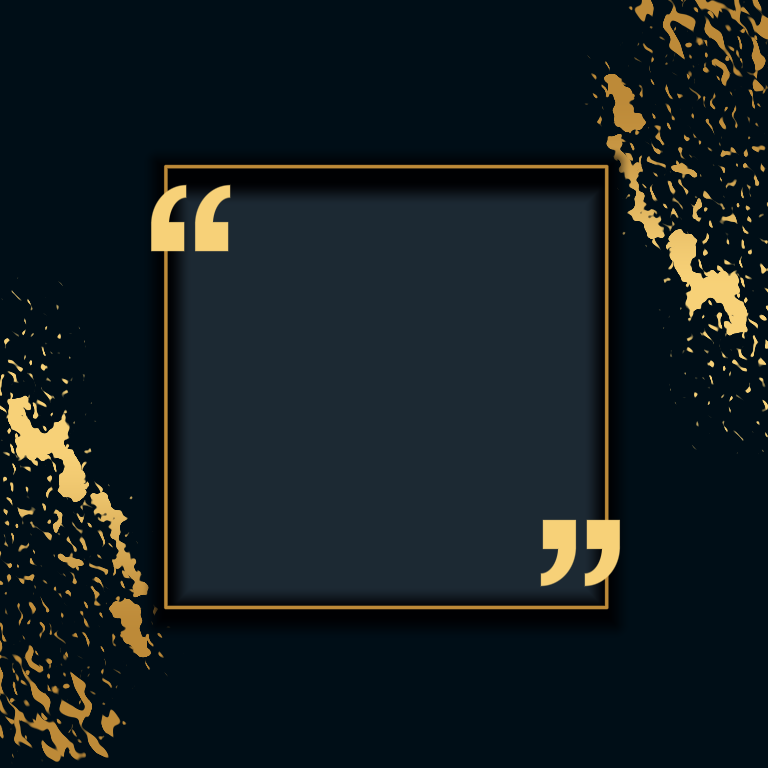
Give the GLSL for this background, as a Shadertoy shader.

```glsl
// Gold square frame with comma ornaments and foil splatter on deep navy.

const vec3 NAVY = vec3(0.0, 0.055, 0.09);
const vec3 SLATE = vec3(0.11, 0.16, 0.20);
const vec3 SHADOW = vec3(0.0, 0.003, 0.012);
const vec3 PALE_GOLD = vec3(0.97, 0.82, 0.47);
const vec3 DARK_GOLD = vec3(0.74, 0.54, 0.22);

vec2 hashGradient(vec2 cell) {
    vec3 h = fract(vec3(cell.xyx) * vec3(0.1031, 0.1030, 0.0973));
    h += dot(h, h.yzx + 33.33);
    float angle = 6.2832 * fract((h.x + h.y) * h.z);
    return vec2(cos(angle), sin(angle));
}

float gradientNoise(vec2 p) {
    vec2 i = floor(p), f = fract(p);
    vec2 u = f * f * f * (f * (f * 6.0 - 15.0) + 10.0);
    vec2 e = vec2(0.0, 1.0);
    float low = mix(dot(hashGradient(i), f),
                    dot(hashGradient(i + e.yx), f - e.yx), u.x);
    float high = mix(dot(hashGradient(i + e), f - e),
                     dot(hashGradient(i + e.yy), f - e.yy), u.x);
    return mix(low, high, u.y);
}

float boxDistance(vec2 p, vec2 halfSize) {
    vec2 d = abs(p) - halfSize;
    return length(max(d, 0.0)) + min(max(d.x, d.y), 0.0);
}

float capsuleDistance(vec2 p, vec2 a, vec2 b, float radius) {
    vec2 ab = b - a;
    float t = clamp(dot(p - a, ab) / dot(ab, ab), 0.0, 1.0);
    return length(p - a - ab * t) - radius;
}

float fill(float d, float pixel) {
    return 1.0 - smoothstep(-pixel, pixel, d);
}

// One ornament: a square foot with a curved tail, foot width 1
float commaDistance(vec2 p) {
    float foot = boxDistance(p - vec2(0.5, 0.44), vec2(0.5, 0.44));
    vec2 c = p - vec2(1.06, 0.82);
    float outer = length(c / vec2(1.06, 1.18)) - 1.0;
    float inner = 1.0 - length(c / vec2(0.52, 0.80));
    float tail = max(max(outer, inner * 0.6), max(c.x, -c.y));
    return min(foot, tail);
}

// Two ornaments side by side, centred on the origin
float commaPairDistance(vec2 p, float size) {
    vec2 q = p / size + vec2(1.165, 1.0);
    return size * min(commaDistance(q), commaDistance(q - vec2(1.33, 0.0)));
}

// Torn brush strokes: positive inside
float strokeField(vec2 p) {
    vec2 warp = vec2(gradientNoise(p * 34.0), gradientNoise(p * 34.0 + 19.0));
    vec2 q = p + warp * 0.022;
    float d = capsuleDistance(q, vec2(0.806, 0.882), vec2(0.818, 0.846), 0.013);
    d = min(d, capsuleDistance(q, vec2(0.803, 0.818), vec2(0.853, 0.694), 0.008));
    d = min(d, capsuleDistance(q, vec2(0.888, 0.681), vec2(0.901, 0.612), 0.013));
    d = min(d, capsuleDistance(q, vec2(0.901, 0.614), vec2(0.950, 0.628), 0.015));
    d = min(d, capsuleDistance(q, vec2(0.945, 0.634), vec2(0.966, 0.575), 0.013));
    d = min(d, capsuleDistance(q, vec2(0.892, 0.782), vec2(0.898, 0.772), 0.008));
    d = min(d, capsuleDistance(q, vec2(0.908, 0.732), vec2(0.910, 0.724), 0.005));
    return -d + 0.010 * gradientNoise(p * 95.0);
}

// Stretched flecks, more frequent where density is high: positive inside
float fleckField(vec2 p, vec2 frequency, float density) {
    vec2 along = normalize(vec2(0.42, -0.91));
    vec2 q = vec2(dot(p, vec2(-along.y, along.x)), dot(p, along));
    q += 0.008 * gradientNoise(p * 45.0);
    return gradientNoise(q * frequency) - mix(0.85, 0.10, density);
}

float splatter(vec2 p, float pixel) {
    float corner = 1.0 - smoothstep(0.03, 0.13,
        capsuleDistance(p, vec2(0.89, 1.00), vec2(0.97, 0.95), 0.0));
    float band = 1.0 - smoothstep(0.0, 0.13,
        capsuleDistance(p, vec2(0.81, 0.88), vec2(0.96, 0.55), 0.0));
    float spray = 1.0 - smoothstep(0.03, 0.22,
        capsuleDistance(p, vec2(0.92, 0.93), vec2(0.98, 0.52), 0.0));
    float coarse = fleckField(p, vec2(75.0, 32.0), corner * 0.98);
    float fine = fleckField(p + 3.7, vec2(125.0, 75.0),
                            max(band * 0.80, spray * 0.72));
    float cover = fill(-strokeField(p), pixel);
    cover = max(cover, fill(-coarse, pixel * 45.0));
    return max(cover, fill(-fine, pixel * 80.0));
}

void mainImage(out vec4 fragColor, in vec2 fragCoord) {
    vec2 p = fragCoord / iResolution.xy;
    float pixel = 0.8 / min(iResolution.x, iResolution.y);
    vec3 color = NAVY;

    // Splatter repeats after a half turn on the left
    vec2 side = p.x > 0.5 ? p : vec2(0.983, 1.048) - p;
    vec3 foil = mix(PALE_GOLD, DARK_GOLD, smoothstep(0.62, 0.88, side.y));
    color = mix(color, foil, splatter(side, pixel));

    // Soft shadow and recessed panel
    float shadow = boxDistance(p - vec2(0.503, 0.488), vec2(0.297, 0.300));
    color = mix(color, SHADOW, 1.0 - smoothstep(-0.010, 0.022, shadow));
    float panel = boxDistance(p - vec2(0.505, 0.484), vec2(0.273, 0.266));
    color = mix(color, SLATE, 1.0 - smoothstep(-0.018, 0.014, panel));

    // Thin gold frame
    float frame = abs(boxDistance(p - vec2(0.503, 0.496), vec2(0.287))) - 0.0023;
    color = mix(color, DARK_GOLD, fill(frame, pixel));

    // Ornaments at opposite corners, the second turned by half
    float marks = min(commaPairDistance(p - vec2(0.247, 0.716), 0.043),
                      commaPairDistance(vec2(0.757, 0.280) - p, 0.043));
    color = mix(color, PALE_GOLD, fill(marks, pixel));
    fragColor = vec4(color, 1.0);
}
```
